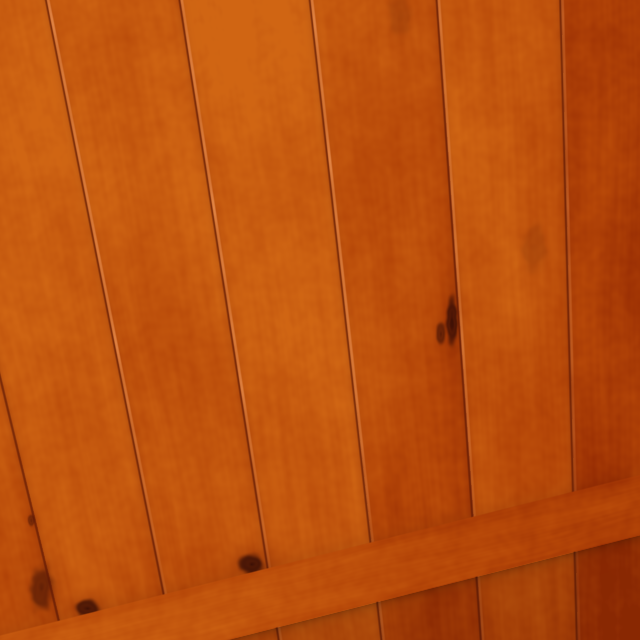
This texture is drawn by a Shadertoy shader. Its source:

```glsl
const vec3 DEEP = vec3(0.59, 0.17, 0.01);
const vec3 AMBER = vec3(0.71, 0.275, 0.03);
const vec3 HONEY = vec3(0.80, 0.38, 0.07);
const vec3 GLINT = vec3(0.87, 0.50, 0.25);
const vec3 GROOVE = vec3(0.36, 0.09, 0.02);
const vec3 KNOT = vec3(0.21, 0.05, 0.02);
const float CURVE = 0.0026; // narrowing of the planks to the right

// Tone offset of each plank, left to right
const float PLANK_TONE[7] = float[7](-0.08, 0.0, -0.07, 0.03, -0.22, 0.06, -0.24);

// Knots: centre, radii; and how dark each one is
const int KNOTS = 8;
const vec4 KNOT_SHAPE[KNOTS] = vec4[KNOTS](
    vec4(0.706, 0.498, 0.010, 0.042), vec4(0.689, 0.478, 0.009, 0.018),
    vec4(0.393, 0.118, 0.021, 0.018), vec4(0.137, 0.049, 0.021, 0.015),
    vec4(0.065, 0.080, 0.020, 0.036), vec4(0.049, 0.186, 0.006, 0.010),
    vec4(0.835, 0.612, 0.022, 0.040), vec4(0.625, 0.975, 0.020, 0.040));
const float KNOT_DARK[KNOTS] = float[KNOTS](0.92, 0.65, 0.95, 0.9, 0.6, 0.5, 0.13, 0.13);

vec2 hashGradient(vec2 cell) {
    vec3 h = fract(cell.xyx * vec3(0.1031, 0.1030, 0.0973));
    h += dot(h, h.yzx + 33.33);
    float angle = 6.2832 * fract((h.x + h.y) * h.z);
    return vec2(cos(angle), sin(angle));
}

float gradientNoise(vec2 p) {
    vec2 i = floor(p), f = p - i;
    vec2 w = f * f * f * (f * (f * 6.0 - 15.0) + 10.0);
    vec2 e = vec2(0.0, 1.0);
    float a = dot(hashGradient(i), f);
    float b = dot(hashGradient(i + e.yx), f - e.yx);
    float c = dot(hashGradient(i + e.xy), f - e.xy);
    float d = dot(hashGradient(i + e.yy), f - e.yy);
    return mix(mix(a, b, w.x), mix(c, d, w.x), w.y);
}

vec3 woodColour(float tone) {
    return tone < 0.5 ? mix(DEEP, AMBER, tone * 2.0) : mix(AMBER, HONEY, tone * 2.0 - 1.0);
}

// Soft stripe of the given half width
float stripe(float dist, float halfWidth, float blur) {
    return 1.0 - smoothstep(halfWidth - blur, halfWidth + blur, abs(dist));
}

// x: plank coordinate, whole numbers at the seams; y: local plank width
vec2 plankCoord(vec2 p) {
    float depth = 1.0 - p.y;
    float start = -0.140 + 0.241 * depth;
    float spacing = 0.2165 - 0.043 * depth;
    float root = sqrt(spacing * spacing - 4.0 * CURVE * (p.x - start));
    return vec2((spacing - root) / (2.0 * CURVE), root);
}

float woodGrain(vec2 q) {
    float warp = gradientNoise(q * 3.0);
    return 0.12 * gradientNoise(vec2(q.x * 14.0 + warp, q.y * 2.5))
         + 0.09 * gradientNoise(vec2(q.x * 38.0 + warp, q.y * 6.0));
}

float mottle(vec2 p) {
    return 0.13 * gradientNoise(p * 26.0) + 0.10 * gradientNoise(p * 75.0);
}

vec3 addKnots(vec3 colour, vec2 p) {
    float wobble = 0.3 * gradientNoise(p * 60.0);
    for (int i = 0; i < KNOTS; i++) {
        float r = length((p - KNOT_SHAPE[i].xy) / KNOT_SHAPE[i].zw) + wobble;
        float dark = KNOT_DARK[i];
        colour = mix(colour, DEEP * 0.9, 0.55 * dark * exp(-0.6 * r * r));
        float core = (1.0 - smoothstep(0.4, 1.2, r)) * (0.9 + 0.1 * cos(r * 9.0));
        colour = mix(colour, KNOT, dark * core);
    }
    return colour;
}

vec3 planks(vec2 p, float blur) {
    vec2 coord = plankCoord(p);
    float id = floor(coord.x);
    float tone = 0.99 + PLANK_TONE[int(clamp(id + 1.0, 0.0, 6.0))];
    tone -= 0.38 * smoothstep(0.5, 1.0, p.x) + 0.36 * pow(1.0 - p.y, 2.0);
    tone += woodGrain(vec2(coord.x * 0.6 + id * 7.0, p.y)) + mottle(p);
    tone += 0.30 * gradientNoise(vec2(coord.x * 1.6 + id * 5.3, p.y * 3.5));
    vec3 colour = addKnots(woodColour(clamp(tone, 0.0, 1.08)), p);

    // Seams: dark groove on the left, lit bevel on the right
    float seam = floor(coord.x + 0.5);
    float dist = (coord.x - seam) * coord.y;
    float lit = smoothstep(0.0, 1.0, seam) * (1.0 - 0.55 * smoothstep(3.0, 5.0, seam));
    lit *= 0.35 + 0.55 * smoothstep(0.1, 0.5, p.y);
    lit *= 0.9 + 0.6 * gradientNoise(vec2(seam * 9.0, p.y * 14.0));
    colour = mix(colour, GROOVE, 0.20 * exp(-abs(dist + 0.002) * 200.0));
    colour = mix(colour, GROOVE, 0.62 * stripe(dist + 0.0020, 0.0018, blur));
    return mix(colour, GLINT, lit * stripe(dist - 0.0014, 0.0021, blur));
}

vec3 beam(vec2 p, float across) {
    float tone = 0.82 - 0.42 * smoothstep(0.2, 1.0, p.x);
    tone += woodGrain(vec2(across * 0.5, p.x * 2.0)) + mottle(p);
    tone -= 0.15 * smoothstep(0.75, 1.0, across) + 0.10 * smoothstep(0.2, 0.0, across);
    return woodColour(clamp(tone, 0.0, 1.0));
}

void mainImage(out vec4 fragColor, in vec2 fragCoord) {
    vec2 p = fragCoord / iResolution.xy;
    float blur = max(0.0016, 0.75 / iResolution.y);
    vec3 colour = planks(p, blur);

    // Slanted beam with shade along both of its edges
    float top = 0.007 + 0.251 * p.x;
    float bottom = -0.090 + 0.254 * p.x;
    float below = max(bottom - p.y, 0.0);
    colour *= 1.0 - 0.06 * exp(-max(p.y - top, 0.0) * 60.0);
    colour *= 1.0 - smoothstep(0.0, blur, below) * (0.03 + 0.25 * exp(-below * 130.0));
    float cover = smoothstep(-blur, blur, p.y - bottom) * smoothstep(-blur, blur, top - p.y);
    colour = mix(colour, beam(p, (p.y - bottom) / (top - bottom)), cover);

    fragColor = vec4(colour, 1.0);
}
```
